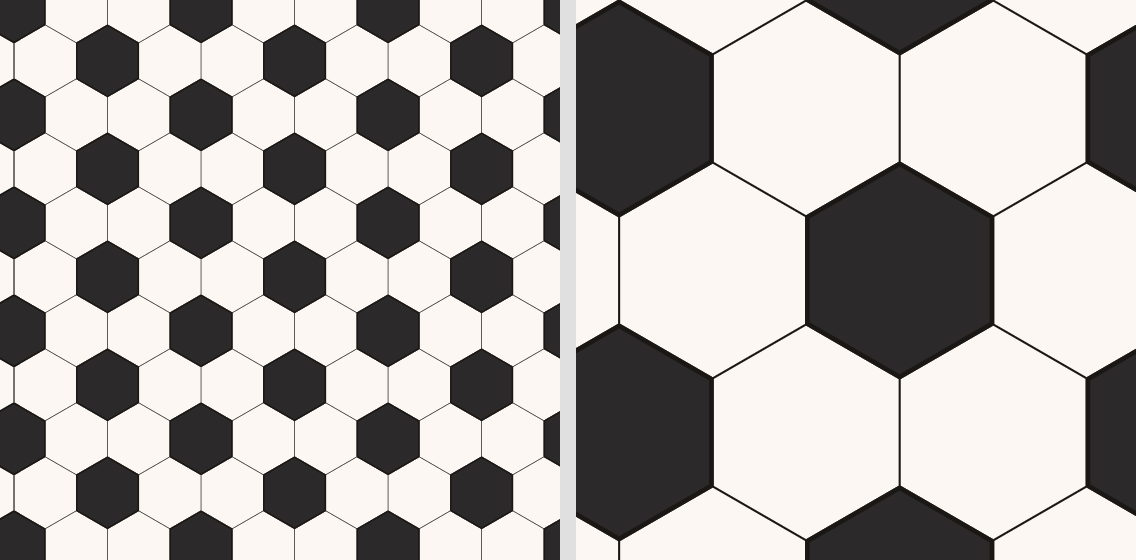
Left, the full canvas; right, a detail of the centre.
Reproduce this pattern procedurally as a WebGL 1 fragment shader.

```glsl
precision highp float;
// Pointy-top hexagon tiling in cream and charcoal: every third tile is dark.
// Two interleaved rectangular grids give each hexagonal lattice; distances
// to the tile edges and to the dark tiles yield smooth fills and outlines.

uniform vec2 u_resolution;

const float TILE_WIDTH = 0.11133;
const vec2 DARK_CENTER = vec2(0.5260, 0.5057);
const float SQRT3 = 1.7320508;
const float LINE_HALF_WIDTH = 0.0056;  // in tile widths
const float SEAM_HALF_WIDTH = 0.0095;
const float SEAM_END = 0.035;          // heavier joint at the left border
const float RIM_WIDTH = 0.019;

const vec3 CREAM = vec3(0.99, 0.97, 0.95);
const vec3 CHARCOAL = vec3(0.17, 0.16, 0.16);
const vec3 INK = vec3(0.10, 0.09, 0.08);

// Hexagonal norm: 0 at the center, 0.5 on the edge of a unit-width tile.
float hexNorm(vec2 p) {
  p = abs(p);
  return max(p.x, 0.5 * p.x + 0.5 * SQRT3 * p.y);
}

vec2 repeatCentered(vec2 p, vec2 period) {
  return mod(p + 0.5 * period, period) - 0.5 * period;
}

// Signed distance to the nearest hexagon of a staggered lattice.
float hexLattice(vec2 p, vec2 period) {
  float even = hexNorm(repeatCentered(p, period));
  float odd = hexNorm(repeatCentered(p - 0.5 * period, period));
  return min(even, odd) - 0.5;
}

// Share of a pixel lying below the zero level of a distance.
float coverage(float dist, float pixel) {
  return clamp(0.5 - dist / pixel, 0.0, 1.0);
}

// Box-filtered stroke, so thin lines keep their weight at any size.
float stroke(float dist, float halfWidth, float pixel) {
  return coverage(dist - halfWidth, pixel) - coverage(dist + halfWidth, pixel);
}

void main() {
  vec2 uv = gl_FragCoord.xy / u_resolution;
  vec2 p = (uv - DARK_CENTER) / TILE_WIDTH;
  float pixel = 1.0 / (min(u_resolution.x, u_resolution.y) * TILE_WIDTH);

  float tileDist = hexLattice(p, vec2(1.0, SQRT3));
  float darkDist = hexLattice(p, vec2(3.0, SQRT3));

  // Joints between all tiles
  float halfWidth = mix(LINE_HALF_WIDTH, SEAM_HALF_WIDTH, step(uv.x, SEAM_END));
  vec3 color = mix(CREAM, INK, stroke(tileDist, halfWidth, pixel));

  // Dark tiles with a slightly deeper rim
  color = mix(color, INK, coverage(darkDist - LINE_HALF_WIDTH, pixel));
  color = mix(color, CHARCOAL, coverage(darkDist + RIM_WIDTH, pixel));

  gl_FragColor = vec4(color, 1.0);
}
```
